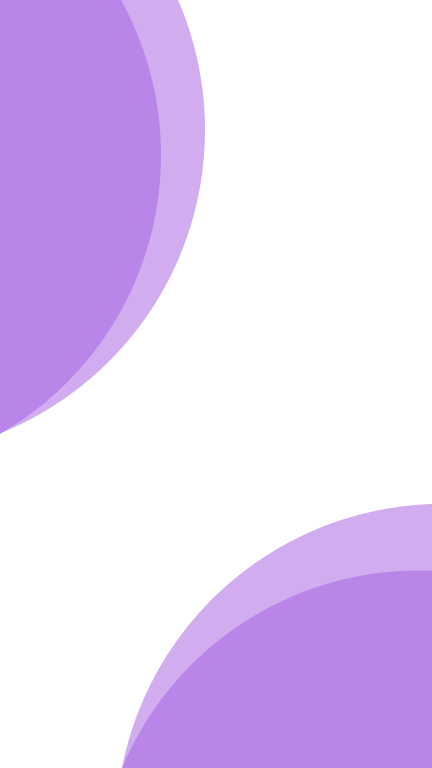
Write a WebGL 1 fragment shader that draws this background.

```glsl
precision highp float;
// Two pairs of overlapping lilac discs in opposite corners of a white field.

uniform vec2 u_resolution;

const vec3 WHITE = vec3(1.0);
const vec3 PALE_LILAC = vec3(0.82, 0.68, 0.94);
const vec3 DEEP_LILAC = vec3(0.73, 0.52, 0.91);

const float PALE_RADIUS = 0.7569;
const float DEEP_RADIUS = 0.7442;

// Smooth coverage of a disc; one pixel of edge softness
float disc(vec2 p, vec2 center, float radius, float pixel) {
  return clamp(0.5 - (length(p - center) - radius) / pixel, 0.0, 1.0);
}

// Pale disc with a deep disc laid over it
vec3 discPair(vec3 base, vec2 p, vec2 paleCenter, vec2 deepCenter, float pixel) {
  vec3 color = mix(base, PALE_LILAC, disc(p, paleCenter, PALE_RADIUS, pixel));
  return mix(color, DEEP_LILAC, disc(p, deepCenter, DEEP_RADIUS, pixel));
}

void main() {
  // Canvas width is one unit; height is 16/9 units
  vec2 p = gl_FragCoord.xy / u_resolution * vec2(1.0, 16.0 / 9.0);
  float pixel = 1.0 / u_resolution.x;

  // Upper left pair, then lower right pair
  vec3 color = discPair(WHITE, p, vec2(-0.2824, 1.4769), vec2(-0.3715, 1.4183), pixel);
  color = discPair(color, p, vec2(1.0252, -0.1454), vec2(0.9692, -0.2870), pixel);

  gl_FragColor = vec4(color, 1.0);
}
```
